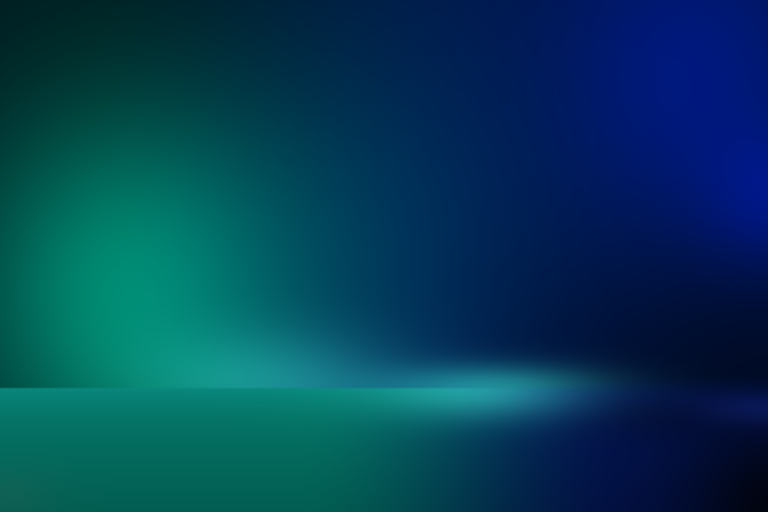
Give the GLSL for this background, as a Shadertoy shader.

```glsl
// An empty studio: a dark wall lit by green and blue lamps above a glossy floor.
// Soft elliptical glows are layered over horizontal gradients, and wall and
// floor meet at a horizon that blurs toward the right.

const float HORIZON = 0.242;

// Elliptical Gaussian falloff, 1.0 at the centre
float glow(vec2 p, vec2 centre, vec2 radius) {
    vec2 d = (p - centre) / radius;
    return exp(-dot(d, d));
}

vec3 wallColor(vec2 p) {
    vec3 c = mix(vec3(0.0, 0.105, 0.12), vec3(0.0, 0.085, 0.29), smoothstep(0.1, 0.65, p.x));

    // Green lamp, teal spill and blue lamp
    c += vec3(0.0, 0.43, 0.32) * glow(p, vec2(0.16, 0.43), vec2(0.21, 0.36));
    c += vec3(0.0, 0.11, 0.08) * glow(p, vec2(0.46, 0.50), vec2(0.22, 0.45));
    c += vec3(0.0, 0.01, 0.20) * glow(p, vec2(0.90, 0.85), vec2(0.17, 0.30));

    // Shadow in the lower right, with a blue rim above it
    c *= 1.0 - 0.5 * glow(p, vec2(1.0, 0.25), vec2(0.30, 0.25));
    c += vec3(0.0, 0.01, 0.20) * glow(p, vec2(1.02, 0.61), vec2(0.10, 0.13));

    // Haze and bright streak resting on the horizon
    c += vec3(0.10, 0.26, 0.23) * glow(p, vec2(0.36, HORIZON), vec2(0.17, 0.11));
    c += vec3(0.12, 0.42, 0.30) * glow(p, vec2(0.65, HORIZON), vec2(0.14, 0.045));
    return c;
}

vec3 floorColor(vec2 p) {
    float depth = max(HORIZON - p.y, 0.0);
    vec3 c = mix(vec3(0.01, 0.46, 0.40), vec3(0.01, 0.08, 0.33), smoothstep(0.38, 0.82, p.x));
    c *= 1.0 - 0.85 * depth;

    // Dark corner and the shadow beside the streak
    c *= 1.0 - 0.8 * glow(p, vec2(1.02, 0.0), vec2(0.13, 0.20));
    c *= 1.0 - 0.25 * glow(p, vec2(0.86, 0.19), vec2(0.10, 0.05));

    // Sheen along the horizon, reflected streak, faint edge lights
    float sheen = exp(-depth / 0.05) * (1.0 - smoothstep(0.55, 0.85, p.x));
    c += vec3(0.03, 0.07, 0.09) * sheen;
    c += vec3(0.11, 0.32, 0.22) * glow(p, vec2(0.64, 0.235), vec2(0.14, 0.055));
    c += vec3(0.03, 0.04, 0.11) * glow(p, vec2(1.0, 0.20), vec2(0.08, 0.03));
    c += vec3(0.05, 0.0, 0.0) * glow(p, vec2(0.0, 0.03), vec2(0.07, 0.06));
    return c;
}

void mainImage(out vec4 fragColor, in vec2 fragCoord) {
    vec2 p = fragCoord / iResolution.xy;
    float blur = mix(0.003, 0.03, smoothstep(0.6, 0.88, p.x));
    float wall = smoothstep(HORIZON - blur, HORIZON + blur, p.y);
    vec3 c = mix(floorColor(p), wallColor(p), wall);
    fragColor = vec4(clamp(c, 0.0, 1.0), 1.0);
}
```
